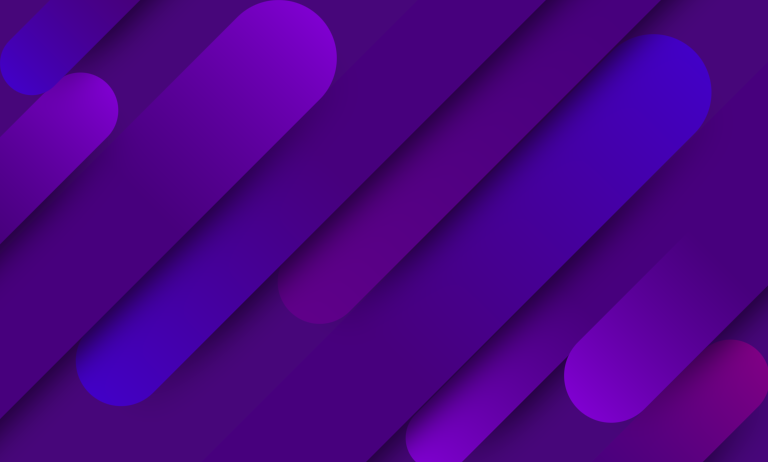
This background is drawn by a Shadertoy shader. Its source:

```glsl
// Diagonal rounded bars in violet, blue and magenta, each shading the bar below it.

const vec3 BACKDROP   = vec3(0.280, 0.025, 0.480);
const vec3 BODY       = vec3(0.280, 0.000, 0.490);
const vec3 VIOLET     = vec3(0.500, 0.000, 0.820);
const vec3 BLUE       = vec3(0.260, 0.000, 0.780);
const vec3 MAGENTA    = vec3(0.500, 0.000, 0.520);
const vec3 PLUM       = vec3(0.375, 0.000, 0.540);
const vec3 SHADOW     = vec3(0.110, 0.000, 0.200);

const float SHADOW_WIDTH    = 0.055;
const float SHADOW_STRENGTH = 0.72;
const vec2  AXIS = vec2(0.70710678, 0.70710678);   // bars rise to the right
const vec2  SIDE = vec2(0.70710678, -0.70710678);  // shadows fall this way

const int BAR_COUNT = 9;

// Tip centre, radius, and fade length; a negative length runs down-left.
// Ordered from back to front, in units of the canvas height.
const vec4 BARS[BAR_COUNT] = vec4[BAR_COUNT](
    vec4(1.581, 0.180, 0.085, -0.36),
    vec4(0.950, 0.052, 0.072,  0.42),
    vec4(1.323, 0.187, 0.102,  0.34),
    vec4(1.414, 0.800, 0.126, -0.80),
    vec4(0.692, 0.390, 0.091,  0.85),
    vec4(0.262, 0.219, 0.098,  0.62),
    vec4(0.603, 0.874, 0.126, -0.42),
    vec4(0.174, 0.761, 0.082, -0.32),
    vec4(0.069, 0.863, 0.069,  0.25));

const vec3 TIP_COLORS[BAR_COUNT] = vec3[BAR_COUNT](
    MAGENTA, VIOLET, VIOLET, BLUE, PLUM, BLUE, VIOLET, VIOLET, BLUE);

// Position along the bar (inward from its tip) and across it.
vec2 barSpace(vec2 p, vec4 bar) {
    vec2 q = p - bar.xy;
    return vec2(sign(bar.w) * dot(q, AXIS), dot(q, SIDE));
}

// Signed distance to a bar with one round tip and no far end.
float barDistance(vec2 local, float radius) {
    return length(vec2(min(local.x, 0.0), local.y)) - radius;
}

// Soft one-sided shade that fades out towards the tip.
float barShadow(vec2 local, float dist, float radius) {
    float falloff = max(dist, 0.0) / SHADOW_WIDTH;
    float oneSided = smoothstep(-0.3 * radius, radius, local.y);
    float taper = smoothstep(-1.2 * radius, 3.0 * radius, local.x);
    return SHADOW_STRENGTH * oneSided * taper * exp(-falloff * (0.7 + falloff));
}

void mainImage(out vec4 fragColor, in vec2 fragCoord) {
    vec2 p = fragCoord / iResolution.y;
    float edge = 0.75 / iResolution.y;
    vec3 color = BACKDROP;

    for (int i = 0; i < BAR_COUNT; i++) {
        vec4 bar = BARS[i];
        vec2 local = barSpace(p, bar);
        float dist = barDistance(local, bar.z);

        // Shade whatever lies beneath
        color = mix(color, SHADOW, barShadow(local, dist, bar.z));

        // Fill, brightest at the tip
        float fade = clamp((local.x + bar.z) / (abs(bar.w) + bar.z), 0.0, 1.0);
        vec3 fill = mix(TIP_COLORS[i], BODY, fade * (1.3 - 0.3 * fade));
        color = mix(color, fill, 1.0 - smoothstep(-edge, edge, dist));
    }

    fragColor = vec4(color, 1.0);
}
```
